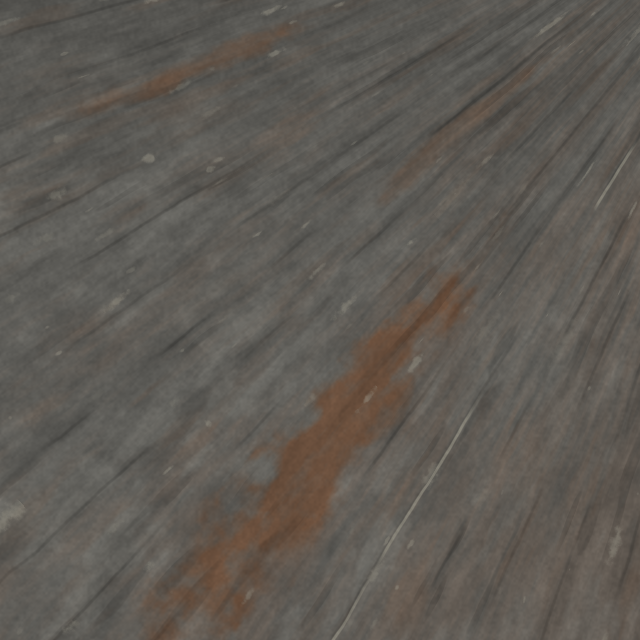
Reproduce this texture procedurally as a Shadertoy shader.

```glsl
// Weathered grey deck planks in perspective, with rust stains and pale paint flecks
#define VANISH vec2(1.32, 1.31)
#define PLANK_ANGLE 0.068
#define GREY vec3(0.364, 0.360, 0.343)
#define BROWN vec3(0.382, 0.352, 0.322)
#define SLATE vec3(0.412, 0.408, 0.388)
#define RUST vec3(0.415, 0.295, 0.215)
#define PALE vec3(0.560, 0.545, 0.495)
#define SEAM_DARKNESS 0.17
#define STREAK_CONTRAST 0.25
#define GRAIN_CONTRAST 0.075

float hash(vec2 p) {
    vec3 q = fract(vec3(p.xyx) * 0.1031);
    q += dot(q, q.yzx + 33.33);
    return fract((q.x + q.y) * q.z);
}

float noise(vec2 p) {
    vec2 i = floor(p), f = fract(p);
    f = f * f * (3.0 - 2.0 * f);
    return mix(mix(hash(i), hash(i + vec2(1, 0)), f.x),
               mix(hash(i + vec2(0, 1)), hash(i + vec2(1, 1)), f.x), f.y);
}

float fbm(vec2 p) {
    float sum = 0.0, amp = 0.53;
    for (int i = 0; i < 4; i++) {
        sum += amp * noise(p);
        p = p * 2.03 + 17.3;
        amp *= 0.5;
    }
    return sum;
}

// Long stain: centre and half size are in (angle, distance) from the vanishing point
float stain(vec2 polar, vec2 centre, vec2 halfSize, float rough) {
    vec2 q = (polar - centre) / halfSize;
    return 1.0 - smoothstep(0.3, 1.25, length(q) + rough);
}

// One ragged fleck in some cells, stretched along the boards
float flecks(vec2 p, vec2 cell, float chance, float seed) {
    vec2 id = floor(p / cell), key = id + seed;
    vec2 centre = 0.3 + 0.4 * vec2(hash(key + 3.1), hash(key + 7.7));
    vec2 q = (p / cell - id - centre) * cell;
    float size = cell.x * mix(0.05, 0.16, pow(hash(key + 11.3), 3.0));
    q.y /= mix(1.2, 5.0, hash(key + 19.9));
    float ragged = (fbm(p * 110.0) - 0.5) * size * 2.0;
    float shape = 1.0 - smoothstep(0.2 * size, 1.4 * size, length(q) + ragged);
    return shape * step(hash(key), chance) * mix(0.25, 1.0, hash(key + 23.0));
}

void mainImage(out vec4 fragColor, in vec2 fragCoord) {
    vec2 uv = fragCoord / iResolution.xy;
    vec2 toVanish = VANISH - uv;
    float dist = length(toVanish);
    float angle = atan(toVanish.y, toVanish.x);
    vec2 polar = vec2(angle + 0.008 * (fbm(uv * 9.0) - 0.5), dist);
    vec2 p = vec2(polar.x * 1.2, dist);

    // Broad tone: cool at the top, brown to the lower right, slate streaks
    float broad = fbm(p * vec2(16.0, 4.0) + 4.0);
    float streak = fbm(p * vec2(48.0, 8.0));
    float fine = fbm(p * vec2(120.0, 22.0) + 13.0);
    float blotch = fbm(uv * 24.0 + 9.0);
    float brownness = 0.45 + 0.4 * (uv.x - uv.y) + 1.1 * (broad - 0.5) + 0.7 * (fine - 0.5);
    vec3 col = mix(GREY, BROWN, smoothstep(0.15, 0.95, brownness));
    float slate = smoothstep(0.50, 0.70, fbm(p * vec2(34.0, 8.0) + 31.0) + 0.3 * (blotch - 0.5));
    float lowerLeft = 1.0 - smoothstep(0.2, 0.8, length(uv - vec2(0.08, 0.1)));
    col = mix(col, SLATE, slate * (0.35 + 0.4 * lowerLeft));

    // Board tone, wood streaks and soft blotches
    float board = polar.x / PLANK_ANGLE;
    float tone = 0.03 * (hash(vec2(floor(board), 5.0)) - 0.5);
    tone += STREAK_CONTRAST * (streak - 0.5) + 0.17 * (fine - 0.5) + 0.12 * (blotch - 0.5);
    col *= 1.01 + tone - 0.07 * smoothstep(0.6, 1.0, uv.y);

    // Rust stains, broken up along the grain
    float rough = 1.3 * (fbm(p * vec2(34.0, 14.0) + 50.0) - 0.5) + 1.1 * (blotch - 0.5);
    float rust = stain(polar, vec2(0.892, 1.32), vec2(0.047, 0.35), rough);
    rust = max(rust, 0.6 * stain(polar, vec2(0.39, 1.08), vec2(0.017, 0.23), rough));
    rust = max(rust, 0.35 * stain(polar, vec2(0.705, 0.80), vec2(0.022, 0.24), rough));
    float faint = 0.16 * smoothstep(0.55, 0.78, fbm(p * vec2(44.0, 7.0) + 80.0));
    rust = max(rust, faint);
    rust *= 0.3 + 1.1 * fbm(p * vec2(60.0, 20.0) + 2.0);
    col = mix(col, RUST * (0.88 + 0.3 * streak), clamp(rust, 0.0, 0.85));

    // Dark seams that fade in and out, with a softer shadow beside them
    float seamId = floor(board + 0.5);
    float seamDist = abs(board - seamId) * PLANK_ANGLE * dist;
    float wear = smoothstep(0.3, 0.75, noise(vec2(seamId * 7.3, dist * 9.0)));
    float seam = 1.0 - smoothstep(0.0005, 0.0040, seamDist);
    float shadow = 1.0 - smoothstep(0.0, 0.013, seamDist);
    col *= 1.0 - SEAM_DARKNESS * wear * (0.7 * seam + 0.35 * shadow);

    // Short dark cracks along the grain
    float crack = smoothstep(0.66, 0.82, noise(p * vec2(85.0, 10.0) + 60.0));
    col *= 1.0 - 0.10 * crack * smoothstep(0.35, 0.7, noise(p * vec2(14.0, 6.0) + 71.0));

    // Pale flecks of two sizes, and slivers along one seam
    float pale = 0.6 * flecks(p, vec2(0.075, 0.13), 0.26, 1.0);
    pale = max(pale, 0.5 * flecks(p + 0.37, vec2(0.035, 0.07), 0.16, 40.0));
    float sliverDist = abs(polar.x - 15.0 * PLANK_ANGLE - 0.002) * dist;
    float sliver = 1.0 - smoothstep(0.0008, 0.0035, sliverDist);
    sliver *= smoothstep(0.55, 0.68, noise(vec2(dist * 10.0, 3.0)));
    col = mix(col, PALE, max(pale, 0.75 * sliver));

    // Fine surface grain
    float grain = noise(uv * 150.0) + 0.8 * noise(uv * 260.0 + 5.0) - 0.9;
    col *= 1.0 + GRAIN_CONTRAST * grain;
    fragColor = vec4(clamp(col, 0.0, 1.0), 1.0);
}
```
